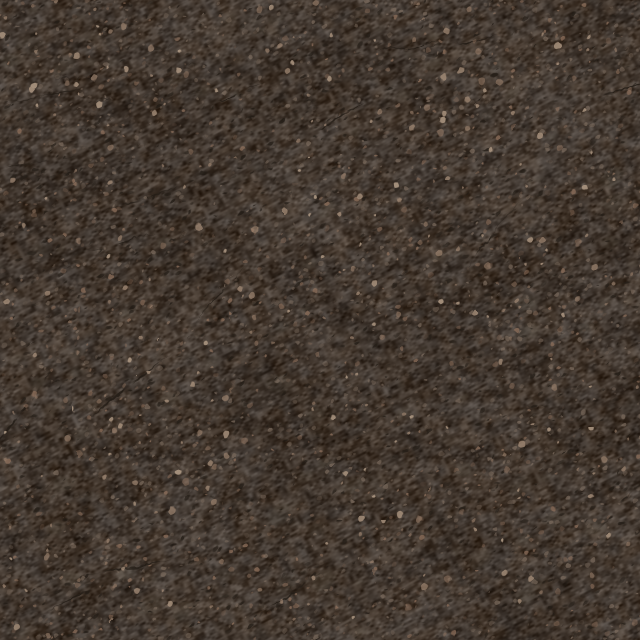
Give the GLSL for this texture, as a three.js fragment shader.

```glsl
// Dark brown weathered stone with fine slanted grain, pale chips and hairline cracks.
varying vec2 vUv;

const vec3 CHIP_COLOR = vec3(0.50, 0.435, 0.38);
const vec3 PEBBLE_COLOR = vec3(0.66, 0.58, 0.50);
const vec3 ROSE_COLOR = vec3(0.56, 0.44, 0.36);
const vec3 STAIN_COLOR = vec3(0.36, 0.33, 0.285);
const vec3 PIT_COLOR = vec3(0.13, 0.105, 0.08);
const float GRAIN_ANGLE = 0.48;
const float EDGE = 0.0011;

float hash(vec2 p) {
  vec3 q = fract(vec3(p.xyx) * 0.1031);
  q += dot(q, q.yzx + 33.33);
  return fract((q.x + q.y) * q.z);
}

vec2 hash2(vec2 p) {
  return vec2(hash(p), hash(p + 57.3));
}

float noise(vec2 p) {
  vec2 cell = floor(p);
  vec2 f = fract(p);
  f = f * f * (3.0 - 2.0 * f);
  float low = mix(hash(cell), hash(cell + vec2(1.0, 0.0)), f.x);
  float high = mix(hash(cell + vec2(0.0, 1.0)), hash(cell + 1.0), f.x);
  return mix(low, high, f.y);
}

vec2 rotate(vec2 p, float angle) {
  float c = cos(angle);
  float s = sin(angle);
  return vec2(c * p.x + s * p.y, c * p.y - s * p.x);
}

// Scattered ellipses: x is coverage, y a random value of the covering spot.
// Radii are in canvas units; stretch lengthens spots along the given angle.
vec2 spots(vec2 p, float cells, float share, vec2 radii, float stretch,
           float angle, float soft, float seed) {
  vec2 base = floor(p * cells);
  vec2 best = vec2(0.0);
  for (int y = -1; y <= 1; y++) {
    for (int x = -1; x <= 1; x++) {
      vec2 cell = base + vec2(float(x), float(y));
      vec2 key = cell + seed;
      vec2 center = (cell + 0.1 + 0.8 * hash2(key + 11.7)) / cells;
      float size = hash(key + 23.1);
      float turn = angle + (hash(key + 71.9) - 0.5) * 0.9;
      vec2 d = rotate(p - center, turn);
      d.x /= stretch;
      float radius = mix(radii.x, radii.y, size * size);
      float cover = 1.0 - smoothstep(radius - soft, radius + soft, length(d));
      cover *= step(hash(key + 5.3), share);
      if (cover > best.x) best = vec2(cover, hash(key + 41.5));
    }
  }
  return best;
}

// Stone body: slanted fine grain over broad tonal drift.
vec3 stone(vec2 p) {
  vec2 g = rotate(p, GRAIN_ANGLE) + 3.0;
  float tone = 0.262;
  tone += 0.155 * (noise(g * vec2(175.0, 285.0)) - 0.5);
  tone += 0.115 * (noise(g * vec2(95.0, 150.0) + 37.0) - 0.5);
  tone += 0.060 * (noise(g * vec2(34.0, 48.0) + 71.0) - 0.5);
  tone += 0.040 * (noise(g * 7.0 + 13.0) - 0.5);
  float warmth = 0.02 * (noise(g * 60.0 + 91.0) - 0.5);
  return vec3(tone + warmth, tone - 0.041, tone - 0.074 - warmth);
}

void main() {
  vec2 uv = vUv;
  vec2 wobble = vec2(noise(uv * 210.0), noise(uv * 210.0 + 50.0)) - 0.5;
  vec2 rough = uv + wobble * 0.0028;
  float cluster = smoothstep(0.25, 0.75, noise(uv * 13.0 + 8.0));
  vec3 color = stone(uv);

  // Faint grey stains and small dark pits
  vec2 stain = spots(rough, 26.0, 0.35, vec2(0.004, 0.014), 1.5,
                     GRAIN_ANGLE, 0.004, 100.0);
  color = mix(color, color * 0.55 + STAIN_COLOR * 0.45, stain.x * stain.y * 0.7);
  vec2 pit = spots(rough, 62.0, 0.35, vec2(0.0010, 0.0028), 2.2,
                   GRAIN_ANGLE, EDGE, 200.0);
  color = mix(color, PIT_COLOR, pit.x * (0.3 + 0.5 * pit.y));

  // Broken hairline cracks climbing to the right
  vec2 bend = vec2(noise(uv * 28.0), noise(uv * 28.0 + 19.0)) - 0.5;
  vec2 crack = spots(rough + bend * 0.012, 6.0, 0.40, vec2(0.0009, 0.0017),
                     42.0, 0.55, 0.0009, 300.0);
  float gaps = smoothstep(0.25, 0.6, noise(uv * 45.0 + 31.0));
  color = mix(color, PIT_COLOR, crack.x * gaps * 0.8);

  // Fine chips, denser in clusters
  vec2 chip = spots(rough, 105.0, mix(0.20, 0.42, cluster),
                    vec2(0.0014, 0.0036), 1.25, GRAIN_ANGLE, EDGE, 400.0);
  vec3 chipColor = mix(CHIP_COLOR, ROSE_COLOR, step(0.72, fract(chip.y * 7.0)));
  color = mix(color, chipColor, chip.x * mix(0.12, 0.75, chip.y * chip.y));

  // Sparse bright pebbles
  vec2 pebble = spots(rough, 44.0, mix(0.13, 0.30, cluster),
                      vec2(0.0017, 0.0050), 1.2, 1.0, EDGE, 500.0);
  vec3 pebbleColor = mix(ROSE_COLOR, PEBBLE_COLOR, pebble.y);
  color = mix(color, pebbleColor, pebble.x * mix(0.4, 0.95, pebble.y));

  gl_FragColor = vec4(color, 1.0);
}
```
